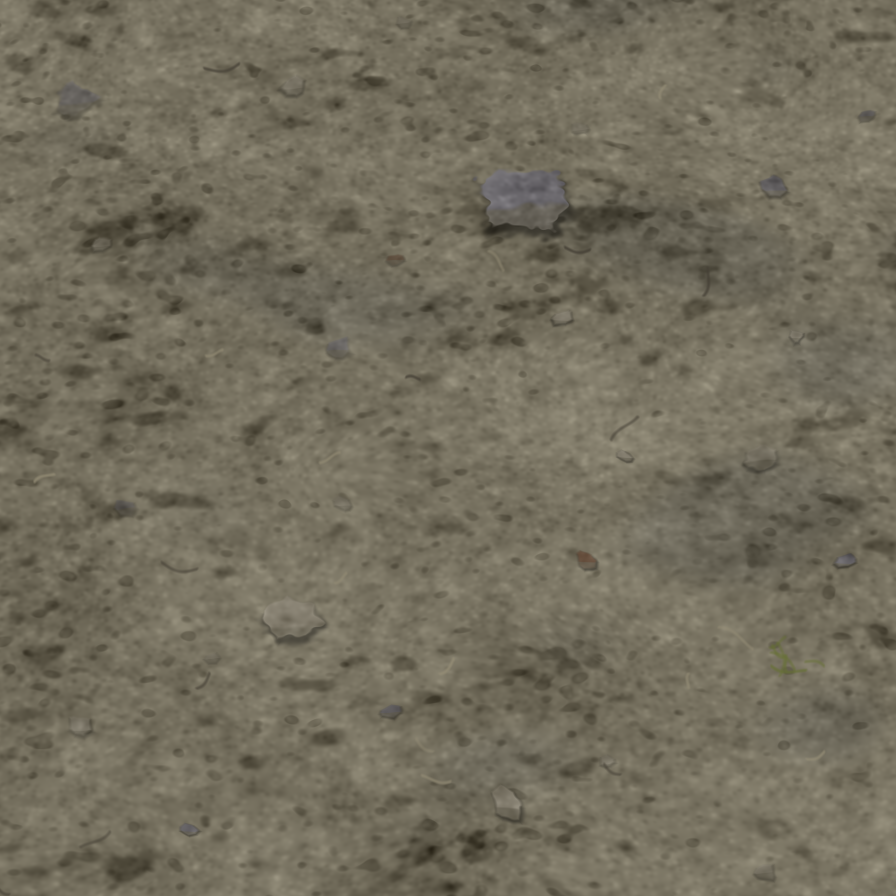
Reproduce this texture procedurally as a WebGL 2 fragment shader.

```glsl
#version 300 es
precision highp float;
// Dry, trodden sandy soil seen at a slant, with half-buried stones and plant bits.
// The ground sums layers of cellular bumps; stones are wobbly convex polygons
// spread by a low-discrepancy sequence; straw, twigs and blades are thin segments.

uniform vec2 u_resolution;
out vec4 fragColor;

vec3 hash3(vec2 p) {
    vec3 q = fract(p.xyx * vec3(0.1031, 0.1030, 0.0973));
    q += dot(q, q.yxz + 33.33);
    return fract((q.xxy + q.yzz) * q.zyx);
}

// Cellular noise: one signed soft bump per cell, centred on zero.
float bumps(vec2 p) {
    vec2 base = floor(p);
    float sum = 0.0;
    for (int y = -1; y <= 1; y++) {
        for (int x = -1; x <= 1; x++) {
            vec2 cell = base + vec2(x, y);
            vec3 h = hash3(cell);
            vec2 d = p - cell - h.xy;
            sum += (2.0 * h.z - 1.0) * exp(-4.5 * dot(d, d));
        }
    }
    return sum;
}

// Signed distance to an irregular convex polygon of rough radius r.
float stoneDistance(vec2 q, float r, float seed) {
    float d = -1.0;
    for (int k = 0; k < 7; k++) {
        vec3 h = hash3(vec2(float(k) + 3.0, seed + 17.0));
        float angle = (float(k) + 0.6 * h.x) * 0.8976;
        d = max(d, dot(q, vec2(cos(angle), sin(angle))) - r * (0.7 + 0.4 * h.y));
    }
    return d;
}

float segmentDistance(vec2 p, vec2 along) {
    float t = clamp(dot(p, along) / dot(along, along), -1.0, 1.0);
    return length(p - along * t);
}

void main() {
    vec2 uv = gl_FragCoord.xy / u_resolution;
    float soft = max(0.0022, 1.0 / u_resolution.y);

    // Ground plane: features shrink a little towards the top.
    vec2 ground = vec2((uv.x - 0.5) * (1.0 + 0.2 * uv.y), uv.y * (1.1 + 0.15 * uv.y)) + 2.0;
    float broad = bumps(ground * vec2(3.5, 5.0));
    float patches = bumps(ground * vec2(7.0, 10.0) + 31.0);
    ground += 0.012 * vec2(patches, broad);
    float clods = bumps(ground * vec2(17.0, 24.0) + 57.0);
    float crumbs = bumps(ground * vec2(38.0, 54.0) + 11.0);
    float grain = bumps(ground * vec2(78.0, 95.0) + 83.0);
    float sand = bumps(ground * vec2(135.0, 150.0) + 5.0);

    float tone = 0.040 * broad + 0.030 * patches + 0.032 * clods
               + 0.040 * crumbs + 0.050 * grain + 0.042 * sand;

    // Dark pits and specks gather in the low patches.
    float low = -0.45 * broad - 0.4 * patches;
    float pits = smoothstep(0.35, 0.95, bumps(ground * vec2(20.0, 33.0) + 71.0) + low - 0.3 * crumbs);
    float specks = smoothstep(0.4, 0.9, bumps(ground * vec2(52.0, 72.0) + 43.0) + 0.8 * low);
    tone -= 0.11 * pits + 0.09 * specks;
    vec3 color = vec3(0.465, 0.443, 0.375) + tone * vec3(1.0, 0.99, 0.93);

    // Damp greyish stains.
    float damp = smoothstep(0.2, 0.8, bumps(ground * vec2(4.0, 6.5) + 19.0) - 0.3 * patches);
    color = mix(color, vec3(0.385, 0.375, 0.335) + 0.8 * tone, 0.45 * damp);

    // Stones: the first is the largest, the rest shrink to pebbles.
    for (int i = 0; i < 26; i++) {
        float n = float(i);
        vec3 h = hash3(vec2(n + 7.0, 29.0));
        float r = 0.054 / sqrt(1.0 + 1.9 * n);
        vec2 center = fract(vec2(0.58, 0.78) + n * vec2(0.7549, 0.5698) + 0.1 * min(n, 1.0) * (h.xy - 0.5));
        vec2 q = uv - center;
        if (dot(q, q) > 9.0 * r * r) continue;
        q.y *= 1.2 + 0.3 * h.x;
        q.x += q.y * (h.z - 0.5) * 0.7;
        float edge = r * (0.16 * grain + 0.14 * crumbs);
        float d = stoneDistance(q, r, n) + edge;
        float under = stoneDistance(q + vec2(-0.06, 0.22) * r, r, n) + edge;
        float exposed = n < 2.0 ? 0.95 : mix(0.4, 0.9, h.y);

        float kind = fract(n * 0.618);
        vec3 stone = kind < 0.35 ? vec3(0.425, 0.415, 0.435)
                   : kind < 0.92 ? vec3(0.545, 0.520, 0.460) : vec3(0.420, 0.315, 0.240);
        vec3 front = mix(stone, vec3(0.47, 0.45, 0.39), 0.7) - 0.03;
        float top = smoothstep(-0.1, 0.1, q.y / r + 0.3 + 0.25 * q.x / r * (h.y - 0.7) + 0.2 * crumbs);
        stone = mix(front, stone, top) + 0.07 * crumbs + 0.06 * grain + 0.03 * sand;

        color *= 1.0 - 0.42 * exposed * smoothstep(0.18 * r + soft, -0.1 * r, under);
        color = mix(color, stone, exposed * smoothstep(soft, -soft, d));
    }

    // Plant bits: green blades in tufts, dark twigs, pale straw.
    for (int i = 0; i < 30; i++) {
        float n = float(i);
        vec3 h = hash3(vec2(n + 41.0, 13.0));
        vec3 g = hash3(vec2(n + 5.0, 67.0));
        bool blade = i < 7;
        bool twig = i > 18;
        vec2 center = blade ? vec2(0.89, 0.27) + 0.05 * (h.xy - 0.5) : h.xy;
        float angle = blade ? 6.28 * g.x : 2.2 * (g.x - 0.35);
        vec2 along = vec2(cos(angle), sin(angle)) * mix(0.007, 0.022, g.y * g.y);
        vec2 q = uv - center;
        q += vec2(-along.y, along.x) * 0.3 * sin(dot(q, along) / dot(along, along) * 1.6 + 6.0 * g.z);
        float cover = smoothstep(0.0012 + soft, 0.0, segmentDistance(q, along));
        vec3 tint = blade ? vec3(0.40, 0.44, 0.20) : twig ? vec3(0.27, 0.25, 0.21) : vec3(0.58, 0.55, 0.46);
        color = mix(color, tint, cover * mix(0.4, 0.8, h.z));
    }

    fragColor = vec4(color, 1.0);
}
```
